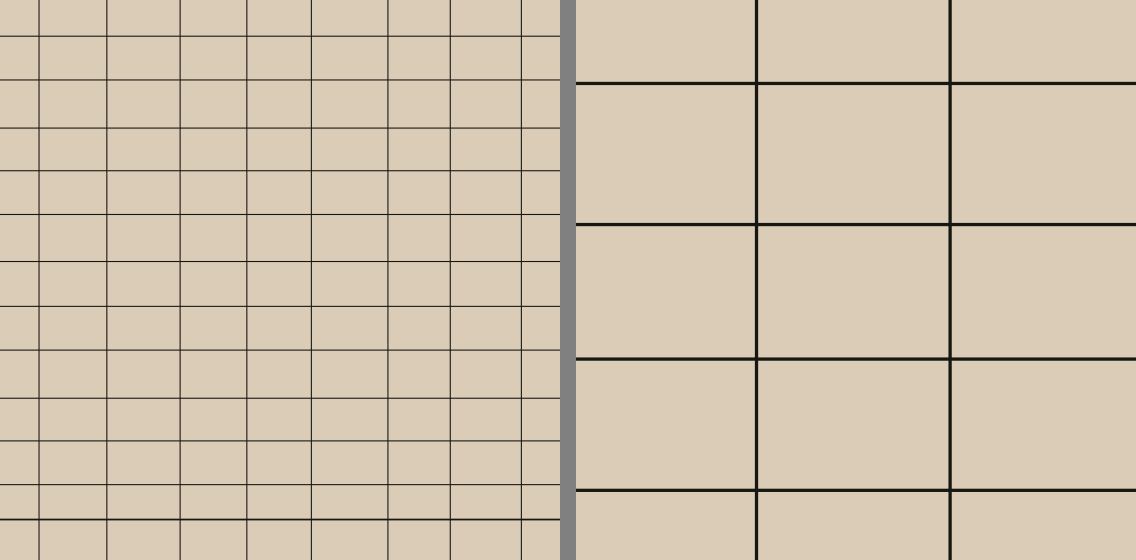
Left, the full canvas; right, a detail of the centre.
Write a Shadertoy shader that draws this pattern.

```glsl
// Thin dark rules cross a plain sand ground in an uneven grid of wide cells.
// Each rule sits on an even pitch plus a small cyclic shift, and is drawn by
// exact box coverage; one heavier rule closes the grid near the bottom.

const float UNITS = 512.0;            // rule widths that span the canvas
const vec3 GROUND = vec3(0.86, 0.80, 0.72);
const vec3 INK = vec3(0.09, 0.09, 0.07);
const float RULE_WIDTH = 1.0;

// Upright rules, measured from the left
const int COLUMNS = 8;
const float COLUMN_START = 35.68;
const float COLUMN_PITCH = 63.0;
const float COLUMN_SHIFT[8] = float[](0.0, -1.0, 3.0, 1.0, -3.0, 4.0, -2.0, 0.0);

// Level rules, measured from the top; the shifts recur every six rows
const int ROWS = 11;
const int ROW_CYCLE = 6;
const float ROW_START = 33.1;
const float ROW_PITCH = 41.167;
const float ROW_SHIFT[6] = float[](0.0, -1.167, 1.667, -0.5, -1.667, 0.167);

// Heavier closing rule
const float CLOSING_POSITION = 475.0;
const float CLOSING_WIDTH = 1.6;

// Fraction of a pixel covered by a rule, along one axis
float ruleCoverage(float position, float center, float width, float pixel) {
    float nearEdge = max(position - 0.5 * pixel, center - 0.5 * width);
    float farEdge = min(position + 0.5 * pixel, center + 0.5 * width);
    return clamp((farEdge - nearEdge) / pixel, 0.0, 1.0);
}

float columnRules(float x, float pixel) {
    float ink = 0.0;
    for (int i = 0; i < COLUMNS; i++) {
        float center = COLUMN_START + COLUMN_PITCH * float(i) + COLUMN_SHIFT[i];
        ink = max(ink, ruleCoverage(x, center, RULE_WIDTH, pixel));
    }
    return ink;
}

float rowRules(float y, float pixel) {
    float ink = ruleCoverage(y, CLOSING_POSITION, CLOSING_WIDTH, pixel);
    for (int i = 0; i < ROWS; i++) {
        float center = ROW_START + ROW_PITCH * float(i) + ROW_SHIFT[i % ROW_CYCLE];
        ink = max(ink, ruleCoverage(y, center, RULE_WIDTH, pixel));
    }
    return ink;
}

void mainImage(out vec4 fragColor, in vec2 fragCoord) {
    vec2 pixel = UNITS / iResolution.xy;
    vec2 p = fragCoord * pixel;
    p.y = UNITS - p.y;                // rows count downward

    // Combine both sets of rules over the ground
    float upright = columnRules(p.x, pixel.x);
    float level = rowRules(p.y, pixel.y);
    float ink = 1.0 - (1.0 - upright) * (1.0 - level);

    fragColor = vec4(mix(GROUND, INK, ink), 1.0);
}
```
